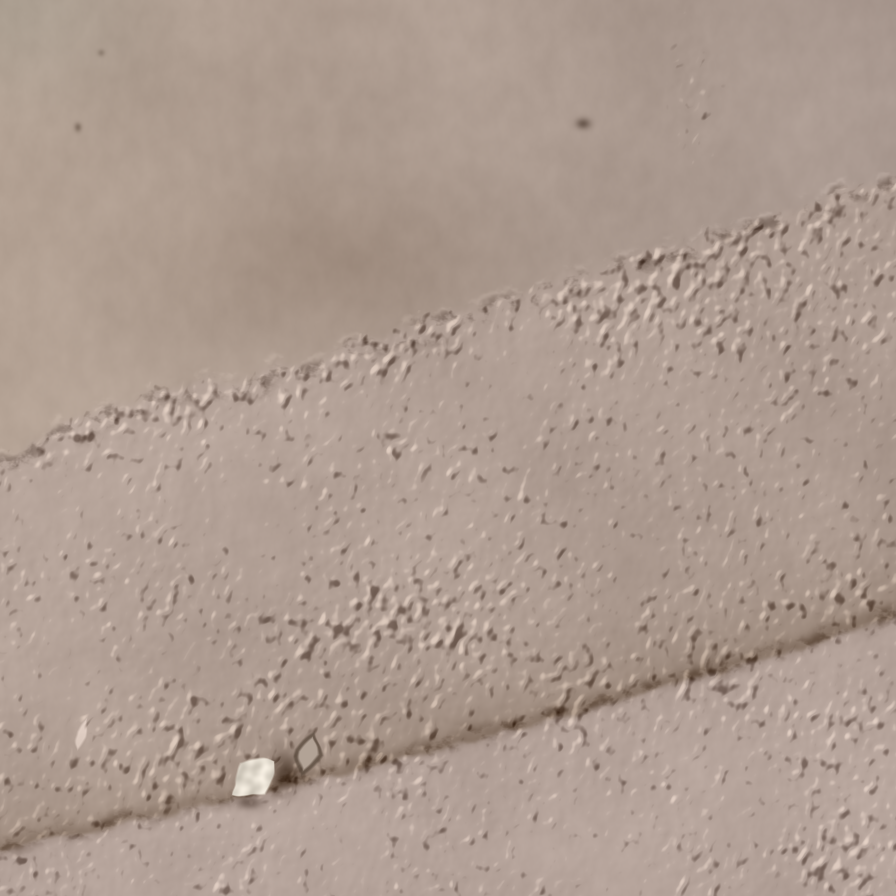
Write a WebGL 1 fragment shader that draws this texture.

```glsl
precision highp float;
// Weathered plaster: a smooth upper coat ends in a ragged slanting edge, above
// a gritty layer and a dark seam. Two curves divide the layers; gradient noise
// supplies mottling, embossed grit and worn edges, with a few pebbles on top.
uniform vec2 u_resolution;

vec2 gradientAt(vec2 cell) {
  float h = fract(sin(dot(cell, vec2(127.1, 311.7))) * 43758.55);
  return vec2(cos(6.2832 * h), sin(6.2832 * h));
}

float gradientNoise(vec2 p) {
  vec2 i = floor(p), f = fract(p);
  vec2 u = f * f * f * (f * (f * 6.0 - 15.0) + 10.0);
  vec2 e = vec2(1.0, 0.0);
  float low = mix(dot(gradientAt(i), f), dot(gradientAt(i + e), f - e), u.x);
  float high = mix(dot(gradientAt(i + e.yx), f - e.yx),
                   dot(gradientAt(i + 1.0), f - 1.0), u.x);
  return mix(low, high, u.y);
}

float fbm(vec2 p) {
  float sum = 0.0, amp = 1.0;
  for (int i = 0; i < 4; i++) {
    sum += amp * gradientNoise(p);
    p = mat2(1.6, 1.2, -1.2, 1.6) * p + 7.3;
    amp *= 0.5;
  }
  return sum;
}

// Soft elliptical spot
float blob(vec2 p, vec2 center, vec2 radius) {
  vec2 d = (p - center) / radius;
  return exp(-dot(d, d));
}

float band(float d, float width) {
  return exp(-d * d / (width * width));
}

// Tilted lens made of two arcs, pointed at both ends; negative inside
float lensShape(vec2 p, vec2 center, vec2 size, float angle) {
  vec2 d = p - center;
  float c = cos(angle), s = sin(angle);
  d = abs(vec2(c * d.x + s * d.y, c * d.y - s * d.x)) / size;
  return (d.x + 0.5 * d.y + 0.5 * d.y * d.y - 1.0) * min(size.x, size.y);
}

float fillShape(float d) {
  return 1.0 - smoothstep(-0.002, 0.002, d);
}

float upperEdge(float x) {
  return 0.490 + 0.314 * x + 0.018 * band(x - 0.15, 0.10);
}

float lowerEdge(float x) {
  return 0.050 + 0.20 * x + 0.06 * x * x;
}

// Slanted, elongated grains
float grainHeight(vec2 p) {
  vec2 q = vec2(p.x - 0.35 * p.y, p.y + 0.15 * p.x);
  return gradientNoise(q * vec2(82.0, 58.0))
       + 0.5 * gradientNoise(q * vec2(145.0, 105.0) + 19.0);
}

// Where grit gathers: along the edges and in loose clusters
float gritDensity(vec2 p, float up, float low) {
  float layer = 1.0 - smoothstep(-0.008, 0.016, up);
  float d = 0.46 + 0.50 * fbm(p * 8.0 + 3.0);
  d += 0.40 * band(up + 0.018, 0.026) + 0.22 * band(low - 0.04, 0.06);
  d += 0.45 * blob(p, vec2(0.77, 0.67), vec2(0.13, 0.08));
  d += 0.35 * blob(p, vec2(0.45, 0.30), vec2(0.17, 0.07));
  d += 0.55 * blob(p, vec2(0.445, 0.512), vec2(0.025));
  d += 0.35 * blob(p, vec2(0.06, 0.35), vec2(0.07, 0.05));
  d += 0.55 * blob(p, vec2(0.95, 0.05), vec2(0.09, 0.06));
  d -= 0.25 * blob(p, vec2(0.22, 0.42), vec2(0.12, 0.05));
  float chips = 0.6 * blob(p, vec2(0.775, 0.90), vec2(0.025, 0.05));
  return clamp(d, 0.0, 1.0) * layer + chips;
}

vec3 plaster(vec2 p, float up, float low) {
  vec3 smoothCoat = mix(vec3(0.705, 0.635, 0.58), vec3(0.655, 0.59, 0.555), p.x);
  smoothCoat -= vec3(0.06, 0.065, 0.07) * blob(p, vec2(0.38, 0.71), vec2(0.18, 0.09));
  smoothCoat -= vec3(0.04, 0.02, 0.02) * blob(p, vec2(0.0, 1.0), vec2(0.15, 0.10));
  vec3 gritCoat = mix(vec3(0.71, 0.64, 0.60), vec3(0.68, 0.61, 0.57), p.x);
  vec3 base = mix(gritCoat, smoothCoat, smoothstep(-0.01, 0.01, up));
  base = mix(vec3(0.705, 0.635, 0.60), base, smoothstep(-0.006, 0.004, low));
  float shade = smoothstep(-0.003, 0.005, low) * exp(-max(low, 0.0) / 0.065);
  base -= vec3(0.09, 0.095, 0.11) * shade;
  return base + 0.035 * fbm(p * 5.0) + 0.018 * fbm(p * vec2(45.0, 32.0));
}

void main() {
  vec2 p = gl_FragCoord.xy / u_resolution;
  float wear = 0.013 * fbm(p * 24.0);
  float up = p.y - upperEdge(p.x) + wear;
  float low = p.y - lowerEdge(p.x) + 0.5 * wear;
  vec3 color = plaster(p, up, low);

  // Grit: soft embossing everywhere, with darker pits and lit rims in clusters
  float density = gritDensity(p, up, low);
  float height = grainHeight(p);
  float relief = height - grainHeight(p + vec2(0.005, -0.004));
  float cut = mix(0.55, 0.02, min(density, 1.0));
  float dark = smoothstep(cut, cut + 0.50, height) * smoothstep(0.0, 0.25, density);
  float lit = smoothstep(cut, cut + 0.60, -relief * 0.8) * step(0.02, density);
  color -= vec3(0.23, 0.235, 0.235) * dark;
  color += vec3(0.14, 0.135, 0.125) * lit;
  color -= 0.035 * relief * min(density + 0.05, 1.0);

  // Clumped shadow on the upper edge and the darker lower seam
  float clumps = smoothstep(-0.05, 0.45, fbm(p * vec2(38.0, 50.0)));
  color -= 0.17 * clumps * band(up + 0.008, 0.011);
  color += 0.07 * clumps * band(up - 0.006, 0.005);
  color -= vec3(0.20, 0.205, 0.21) * (0.35 + 0.65 * clumps) * band(low - 0.005, 0.010);

  // Isolated pits in the smooth coat
  color -= 0.25 * blob(p, vec2(0.651, 0.862), vec2(0.008, 0.006));
  color -= 0.18 * blob(p, vec2(0.087, 0.858), vec2(0.004, 0.005));
  color -= 0.12 * blob(p, vec2(0.113, 0.941), vec2(0.004));

  // Pale angular pebble, a lens-shaped one beside it and a small bright flake
  vec2 q = p + 0.005 * gradientNoise(p * 55.0);
  color -= 0.27 * blob(p, vec2(0.318, 0.138), vec2(0.014, 0.022));
  color -= 0.25 * blob(p, vec2(0.278, 0.104), vec2(0.014, 0.007));
  float pale = fillShape(lensShape(q, vec2(0.283, 0.132), vec2(0.022, 0.029), -0.9));
  color = mix(color, vec3(0.88, 0.85, 0.80) + 0.20 * gradientNoise(p * 80.0), pale);
  float lens = lensShape(q, vec2(0.344, 0.159), vec2(0.013, 0.024), -0.3);
  color = mix(color, vec3(0.36, 0.30, 0.25), 0.8 * fillShape(lens - 0.002));
  color = mix(color, vec3(0.70, 0.64, 0.59), fillShape(lens + 0.003));
  color += 0.17 * fillShape(lensShape(q, vec2(0.092, 0.181), vec2(0.006, 0.018), -0.3));

  gl_FragColor = vec4(clamp(color, 0.0, 1.0), 1.0);
}
```
